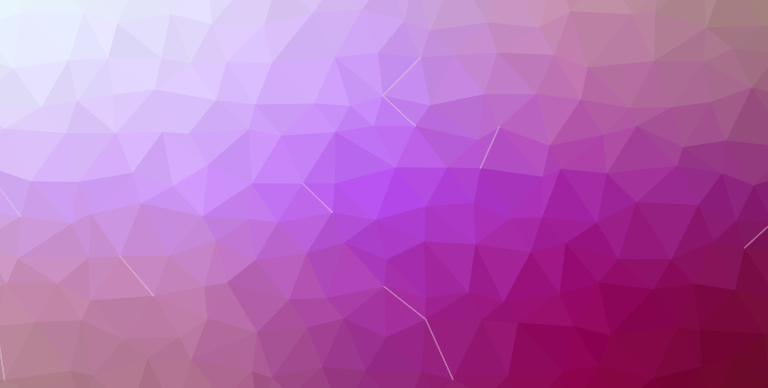
Give the GLSL for this background, as a WebGL 2 fragment shader.

```glsl
#version 300 es
precision highp float;
// Low-poly mesh of jittered triangles shaded by a white, violet and crimson gradient.

#define GRID vec2(17.0, 10.0)  // cells across and up
#define JITTER 0.31            // vertex displacement, in cells
#define STAGGER 0.2            // sideways shift of alternate rows, in cells
#define SHADE 0.035            // brightness variation between facets
#define SEAM_RARITY 0.97       // hash level above which a diagonal shows a seam
#define SEAM_WIDTH 0.012       // half width of a seam, in cells
#define SEAM_ALPHA 0.4

uniform vec2 u_resolution;
out vec4 fragColor;

vec2 hash22(vec2 p) {
    vec3 q = fract(p.xyx * vec3(0.1031, 0.1030, 0.0973));
    q += dot(q, q.yzx + 33.33);
    return fract((q.xx + q.yz) * q.zy);
}

// Piecewise linear ramp through five evenly spaced colours
vec3 ramp(float t, vec3 a, vec3 b, vec3 c, vec3 d, vec3 e) {
    vec4 k = clamp(t * 4.0 - vec4(0.0, 1.0, 2.0, 3.0), 0.0, 1.0);
    return mix(mix(mix(mix(a, b, k.x), c, k.y), d, k.z), e, k.w);
}

// Two-way gradient: one ramp per height, blended from bottom to top
vec3 gradient(vec2 uv) {
    uv = clamp(uv, 0.0, 1.0);
    vec3 bottom = ramp(uv.x, vec3(0.67, 0.50, 0.53), vec3(0.68, 0.43, 0.55),
        vec3(0.58, 0.17, 0.50), vec3(0.54, 0.00, 0.28), vec3(0.40, 0.04, 0.14));
    vec3 low = ramp(uv.x, vec3(0.78, 0.55, 0.68), vec3(0.75, 0.48, 0.69),
        vec3(0.65, 0.19, 0.66), vec3(0.59, 0.03, 0.41), vec3(0.47, 0.05, 0.24));
    vec3 middle = ramp(uv.x, vec3(0.82, 0.65, 0.95), vec3(0.80, 0.58, 0.97),
        vec3(0.70, 0.28, 0.93), vec3(0.65, 0.16, 0.66), vec3(0.53, 0.12, 0.45));
    vec3 high = ramp(uv.x, vec3(0.89, 0.87, 0.98), vec3(0.86, 0.77, 0.99),
        vec3(0.77, 0.54, 0.97), vec3(0.74, 0.42, 0.68), vec3(0.62, 0.38, 0.51));
    vec3 top = ramp(uv.x, vec3(0.92, 0.98, 1.00), vec3(0.89, 0.88, 0.98),
        vec3(0.81, 0.66, 0.93), vec3(0.77, 0.56, 0.67), vec3(0.63, 0.51, 0.49));
    return ramp(uv.y, bottom, low, middle, high, top);
}

vec2 meshVertex(vec2 id) {
    float shift = STAGGER * (mod(id.y, 2.0) * 2.0 - 1.0);
    return id + vec2(shift, 0.0) + (hash22(id + 47.0) * 2.0 - 1.0) * JITTER;
}

// Signed distance to the line a-b, positive on its left side
float leftOf(vec2 p, vec2 a, vec2 b) {
    vec2 e = b - a, q = p - a;
    return (e.x * q.y - e.y * q.x) / length(e);
}

float segmentDistance(vec2 p, vec2 a, vec2 b) {
    vec2 e = b - a, q = p - a;
    return length(q - e * clamp(dot(q, e) / dot(e, e), 0.0, 1.0));
}

// Facet colour times its coverage, with the coverage in w
vec4 facet(vec2 p, vec2 a, vec2 b, vec2 c, float soft) {
    float d = min(leftOf(p, a, b), min(leftOf(p, b, c), leftOf(p, c, a)));
    float coverage = smoothstep(-soft, soft, d);
    vec2 center = (a + b + c) / 3.0;
    float shade = (hash22(floor(center * 64.0) + 512.0).x - 0.5) * SHADE;
    return vec4(gradient((center + 0.5) / GRID) + shade, 1.0) * coverage;
}

void main() {
    vec2 p = gl_FragCoord.xy / u_resolution * GRID - 0.5;
    float soft = 0.6 * GRID.y / u_resolution.y;
    vec2 cell = floor(p);
    vec4 sum = vec4(0.0);
    float seam = 0.0;

    // Nearby quads, each split along its shorter diagonal
    for (int j = -1; j <= 1; j++) {
        for (int i = -1; i <= 1; i++) {
            vec2 id = cell + vec2(i, j);
            vec2 a = meshVertex(id);
            vec2 b = meshVertex(id + vec2(1.0, 0.0));
            vec2 c = meshVertex(id + 1.0);
            vec2 d = meshVertex(id + vec2(0.0, 1.0));
            bool rising = distance(a, c) < distance(b, d);
            vec2 from = rising ? a : b;
            vec2 to = rising ? c : d;
            sum += facet(p, a, b, rising ? c : d, soft);
            sum += facet(p, rising ? a : b, c, d, soft);

            // Occasional pale hairline on a diagonal
            float line = 1.0 - smoothstep(SEAM_WIDTH, SEAM_WIDTH + soft, segmentDistance(p, from, to));
            seam = max(seam, line * step(SEAM_RARITY, hash22(id + 91.0).y));
        }
    }

    vec3 color = sum.w > 0.001 ? sum.rgb / sum.w : gradient((p + 0.5) / GRID);
    color = mix(color, vec3(0.9, 0.82, 0.88), seam * SEAM_ALPHA);
    fragColor = vec4(color, 1.0);
}
```
